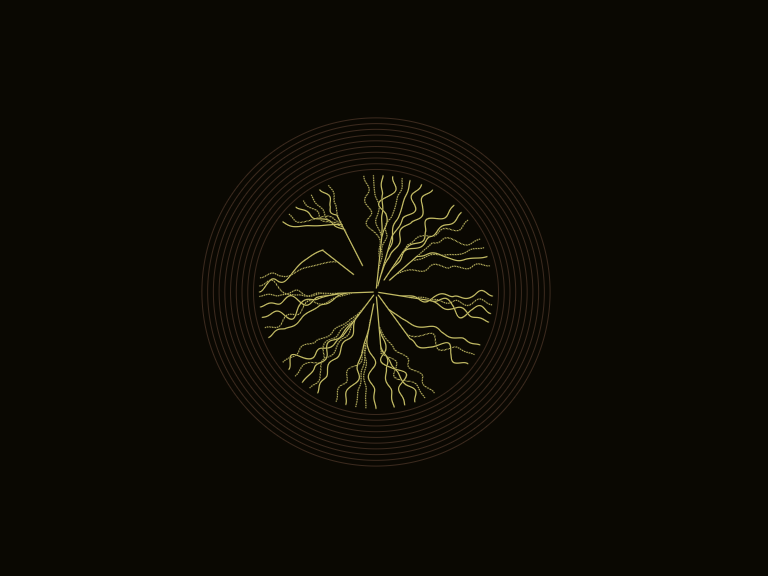
A Shadertoy shader for this background:

```glsl
// A radial growth of fine yellow branches inside ten thin concentric rings.

const vec3 NIGHT = vec3(0.039, 0.031, 0.008);
const vec3 RING_COLOUR = vec3(0.25, 0.175, 0.125);
const vec3 TWIG_COLOUR = vec3(0.76, 0.73, 0.39);

// Lengths are fractions of the canvas height.
const vec2 CENTRE = vec2(-0.0139, -0.0069);
const float CROWN_RADIUS = 0.203;
const float RING_INNER = 0.2127;
const float RING_STEP = 0.00995;
const float RING_LAST = 9.0;
const float RING_HALF_WIDTH = 0.0008;
const float TWIG_HALF_WIDTH = 0.0011;
const float DOT_PERIOD = 0.0041;
const float DOTTED_SHARE = 0.35;
const float TWIG_SPACING = 5.0;   // degrees between neighbouring tips
const float WOBBLE = 0.17;        // sideways wander, in radians
const float TAU = 6.2831853;

// Each bough: stem angle, first and last tip angle (degrees), start radius
// as a fraction of the crown.
const int BOUGHS = 12;
const vec4 BOUGH[BOUGHS] = vec4[BOUGHS](
    vec4(41, 13, 27, 0.15), vec4(56, 38, 48, 0.12),
    vec4(74, 61, 73, 0.05), vec4(84, 77, 96, 0.03),
    vec4(117, 114, 143, 0.25), vec4(142, 173, 180, 0.24),
    vec4(182, 177, 203, 0.02), vec4(233, 217, 240, 0.03),
    vec4(259, 250, 270, 0.10), vec4(275, 279, 300, 0.04),
    vec4(306, 322, 333, 0.03), vec4(351, 345, 358, 0.02));

float hash(float n) {
    return fract(sin(n * 12.9898 + 4.1) * 43758.55);
}

// One-dimensional gradient noise, separate for every seed.
float gradientNoise(float x, float seed) {
    float cell = floor(x);
    float f = x - cell;
    float left = (2.0 * hash(cell + seed * 17.3) - 1.0) * f;
    float right = (2.0 * hash(cell + 1.0 + seed * 17.3) - 1.0) * (f - 1.0);
    return 2.0 * mix(left, right, f * f * (3.0 - 2.0 * f));
}

// Coverage of a line; hairlines below one pixel grow fainter instead.
float stroke(float dist, float halfWidth, float pixel) {
    float w = max(halfWidth, 0.5 * pixel);
    return halfWidth / w * clamp(0.5 + (w - dist) / pixel, 0.0, 1.0);
}

// Angle of a twig at radius r: it follows the stem, then bends to its tip.
float twigAngle(float r, float stem, float tip, float fork, float seed) {
    float u = clamp((r - fork) / (1.0 - fork), 0.0, 1.0);
    float wander = gradientNoise(r * 6.0, seed) * u * (1.0 - u) * 4.0;
    return mix(stem, tip, u * (2.0 - u)) + WOBBLE * wander;
}

float rings(float radius, float pixel) {
    float index = clamp(round((radius - RING_INNER) / RING_STEP), 0.0, RING_LAST);
    float dist = abs(radius - RING_INNER - index * RING_STEP);
    return stroke(dist, RING_HALF_WIDTH, pixel);
}

float branches(vec2 p, float pixel) {
    float radius = length(p);
    float r = radius / CROWN_RADIUS;
    if (r > 1.02) return 0.0;
    float angle = atan(p.y, p.x);
    float dotFade = smoothstep(0.7, 0.3, pixel / DOT_PERIOD);
    float dots = 0.6 + 0.4 * dotFade * sin(radius * TAU / DOT_PERIOD);
    float cover = 0.0;

    for (int i = 0; i < BOUGHS; i++) {
        vec4 bough = BOUGH[i];
        float stem = radians(bough.x);
        float start = bough.w;
        float gaps = max(1.0, round((bough.z - bough.y) / TWIG_SPACING));
        float span = smoothstep(-1.0, 1.0, (radius - start * CROWN_RADIUS) / pixel)
                   * smoothstep(1.0, -1.0, (radius - CROWN_RADIUS) / pixel);

        for (float j = 0.0; j <= gaps; j++) {
            float seed = float(i) * 9.0 + j;
            float tip = radians(mix(bough.y, bough.z, j / gaps));
            float fork = start + mix(0.08, 0.5, hash(seed));
            float here = twigAngle(r, stem, tip, fork, seed);
            float ahead = twigAngle(r + 0.01, stem, tip, fork, seed);
            float slope = r * (ahead - here) / 0.01;
            float turn = mod(angle - here + 0.5 * TAU, TAU) - 0.5 * TAU;
            float dist = radius * abs(turn) * inversesqrt(1.0 + slope * slope);
            float dash = hash(seed + 71.0) < DOTTED_SHARE ? dots : 1.0;
            cover = max(cover, span * dash * stroke(dist, TWIG_HALF_WIDTH, pixel));
        }
    }
    return cover;
}

void mainImage(out vec4 fragColor, in vec2 fragCoord) {
    float pixel = 1.0 / iResolution.y;
    vec2 p = (fragCoord - 0.5 * iResolution.xy) * pixel - CENTRE;
    vec3 colour = mix(NIGHT, RING_COLOUR, rings(length(p), pixel));
    colour = mix(colour, TWIG_COLOUR, branches(p, pixel));
    fragColor = vec4(colour, 1.0);
}
```
